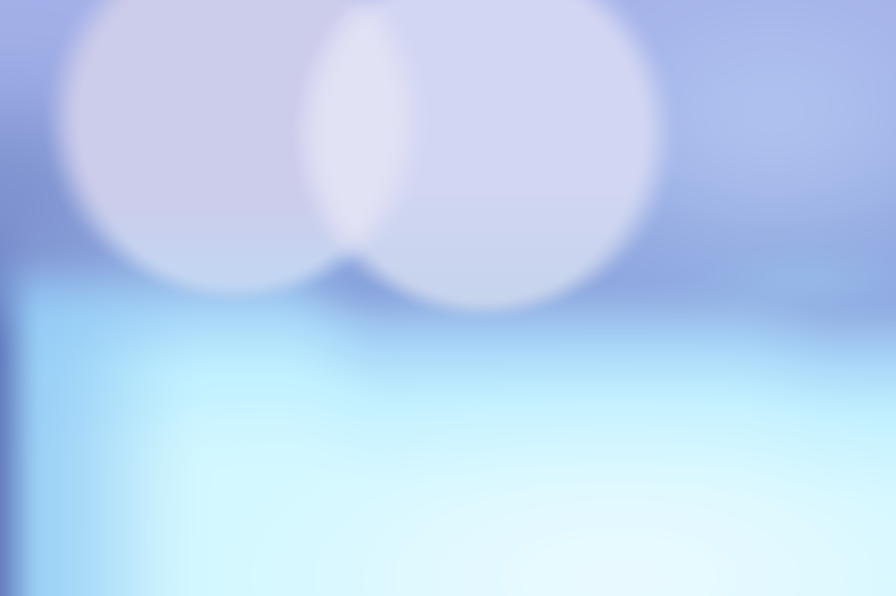
This background is drawn by a WebGL 1 fragment shader. Its source:

```glsl
precision highp float;
// Two large, pale out-of-focus light discs over a periwinkle sky and a cyan glow.
// Smooth ramps build the sky and the floor of light; soft circles are then
// laid over them, with a lighter lens where the circles overlap.
uniform vec2 u_resolution;

// Soft elliptical spot: 1 at the centre, fading to 0.
float spot(vec2 p, vec2 center, vec2 size) {
  vec2 d = (p - center) / size;
  return exp(-dot(d, d));
}

// Filled circle whose edge is blurred more at the sides than at the bottom.
float disc(vec2 p, vec2 center, float radius) {
  vec2 d = p - center;
  float dist = length(d);
  float blur = mix(0.036, 0.022, smoothstep(0.5, 1.0, -d.y / max(dist, 0.001)));
  return 1.0 - smoothstep(radius - blur, radius + blur, dist);
}

vec3 skyColor(vec2 p) {
  vec3 sky = mix(vec3(0.55, 0.65, 0.87), vec3(0.64, 0.69, 0.91), smoothstep(0.48, 0.98, p.y));
  sky = mix(sky, vec3(0.69, 0.77, 0.94), 0.85 * spot(p, vec2(1.30, 0.80), vec2(0.28, 0.20)));
  sky = mix(sky, vec3(0.48, 0.56, 0.80), 0.85 * spot(p, vec2(0.0, 0.66), vec2(0.20, 0.17)));
  return mix(sky, vec3(0.59, 0.74, 0.92), 0.7 * spot(p, vec2(1.35, 0.53), vec2(0.14, 0.045)));
}

vec3 addFloorLight(vec3 color, vec2 p) {
  // The light climbs higher behind the left disc and dips at far right.
  float horizon = 0.475 + 0.055 * (1.0 - smoothstep(0.46, 0.66, p.x))
                - 0.025 * smoothstep(1.22, 1.42, p.x);
  float depth = horizon - p.y;
  vec3 light = mix(vec3(0.65, 0.83, 0.97), vec3(0.75, 0.94, 1.0), smoothstep(0.03, 0.17, depth));
  light = mix(light, vec3(0.82, 0.97, 1.0), smoothstep(0.12, 0.32, depth));
  light = mix(light, vec3(0.91, 0.98, 1.0), spot(p, vec2(1.04, 0.03), vec2(0.48, 0.21)));
  // Deeper blue towards the left.
  float leftShade = 1.0 - smoothstep(0.03, 0.36, p.x);
  light = mix(light, vec3(0.57, 0.79, 0.96), 0.85 * leftShade);
  return mix(color, light, smoothstep(-0.065, 0.075, depth));
}

void main() {
  // Height is one unit; x is stretched to a 1.506 unit wide scene.
  vec2 p = gl_FragCoord.xy / u_resolution * vec2(1.506, 1.0);
  vec3 color = addFloorLight(skyColor(p), p);

  // Dark strip on the left edge and shadow in the notch between the discs.
  float edge = (1.0 - smoothstep(-0.025, 0.075, p.x)) * (1.0 - smoothstep(0.40, 0.68, p.y));
  color = mix(color, vec3(0.36, 0.43, 0.71), edge);
  color = mix(color, vec3(0.52, 0.63, 0.86), 0.6 * spot(p, vec2(0.62, 0.525), vec2(0.09, 0.04)));

  // Pale discs, tinted by the cyan light near their lower rims.
  float left = disc(p, vec2(0.396, 0.80), 0.294);
  float right = disc(p, vec2(0.814, 0.775), 0.296);
  vec3 leftColor = mix(vec3(0.76, 0.84, 0.95), vec3(0.80, 0.80, 0.92), smoothstep(0.51, 0.70, p.y));
  vec3 rightColor = mix(vec3(0.78, 0.83, 0.93), vec3(0.825, 0.84, 0.95), smoothstep(0.48, 0.74, p.y));
  color = mix(color, leftColor, left);
  color = mix(color, rightColor, right);
  color = mix(color, vec3(0.885, 0.885, 0.96), left * right);

  gl_FragColor = vec4(color, 1.0);
}
```
